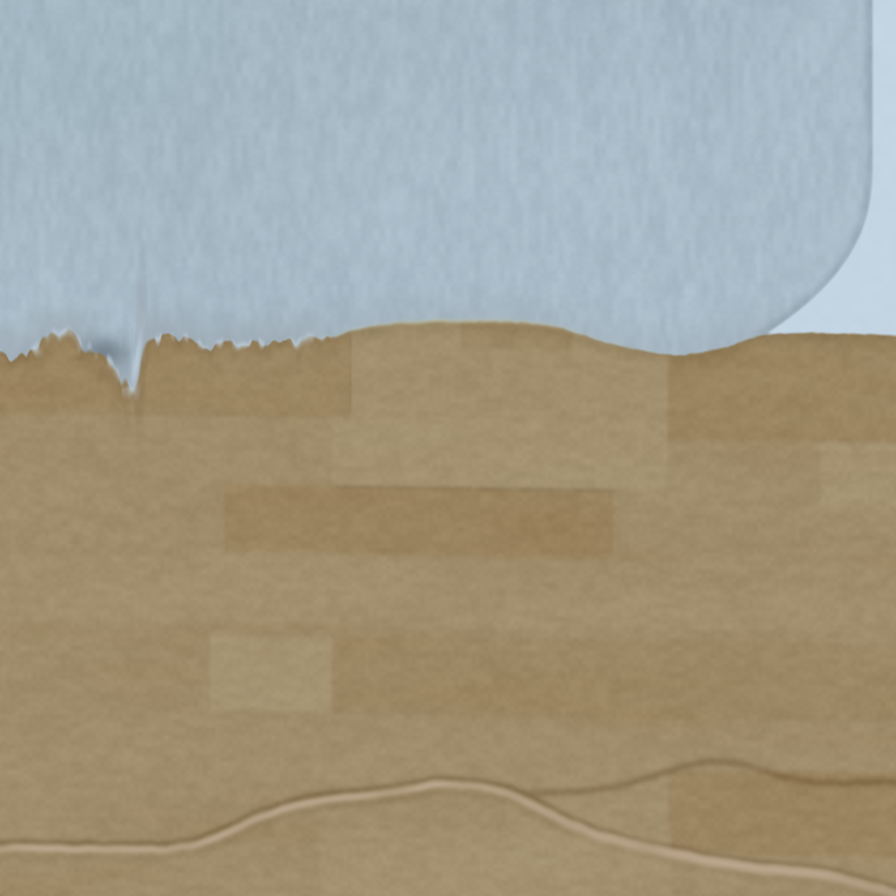
A WebGL 2 fragment shader for this texture:

```glsl
#version 300 es
precision highp float;
// A pale woven cloth with a torn hem lies over a wood floor; a loose thread crosses the boards.
// Hem and thread are Hermite curves through a few knots, boards are soft rectangles,
// and layered value noise gives the weave, the wood grain and the fraying.
uniform vec2 u_resolution;
out vec4 outColor;

const vec3 WOOD_LIGHT = vec3(0.655, 0.590, 0.460);
const vec3 WOOD_BASE = vec3(0.622, 0.546, 0.412);
const vec3 WOOD_WARM = vec3(0.585, 0.485, 0.335);
const vec3 CLOTH = vec3(0.660, 0.732, 0.780);
const vec3 CLOTH_COOL = vec3(0.625, 0.712, 0.755);
const vec3 CLOTH_SHADE = vec3(0.600, 0.640, 0.675);
const vec3 BACKING = vec3(0.765, 0.833, 0.890);
const vec3 THREAD = vec3(0.735, 0.655, 0.560);
const vec3 HEM_GLINT = vec3(0.730, 0.720, 0.600);
const float SOFTNESS = 0.0022;
const float FRAY = 0.016;
const float GRAIN = 0.030;
const float WEAVE = 0.035;

const int KNOTS = 17;
const vec2 HEM[KNOTS] = vec2[](
  vec2(0.0, 0.606), vec2(0.03, 0.608), vec2(0.065, 0.626), vec2(0.1, 0.605),
  vec2(0.135, 0.58), vec2(0.15, 0.562), vec2(0.165, 0.617), vec2(0.235, 0.616),
  vec2(0.35, 0.622), vec2(0.43, 0.638), vec2(0.52, 0.641), vec2(0.61, 0.637),
  vec2(0.68, 0.617), vec2(0.75, 0.604), vec2(0.81, 0.613), vec2(0.855, 0.627), vec2(1.0, 0.626));
const vec2 STRAND[KNOTS] = vec2[](
  vec2(0.0, 0.053), vec2(0.05, 0.053), vec2(0.1, 0.052), vec2(0.195, 0.053),
  vec2(0.24, 0.065), vec2(0.293, 0.089), vec2(0.35, 0.104), vec2(0.443, 0.117),
  vec2(0.495, 0.124), vec2(0.566, 0.115), vec2(0.612, 0.092), vec2(0.664, 0.069),
  vec2(0.73, 0.052), vec2(0.78, 0.042), vec2(0.833, 0.033), vec2(0.925, 0.023), vec2(1.0, 0.003));

// Boards as (left, bottom, right, top), with a tone: above zero light, below zero warm.
const int BOARDS = 12;
const vec4 BOARD[BOARDS] = vec4[](
  vec4(0.391, 0.535, 0.745, 0.7), vec4(0.37, 0.456, 0.745, 0.535), vec4(0.25, 0.38, 0.685, 0.456),
  vec4(0.234, 0.203, 0.37, 0.288), vec4(0.915, 0.44, 1.1, 0.512), vec4(0.745, 0.512, 1.1, 0.7),
  vec4(-0.1, 0.3, 1.1, 0.375), vec4(0.37, 0.2, 1.1, 0.29), vec4(0.513, 0.61, 0.64, 0.7),
  vec4(-0.1, 0.53, 0.391, 0.7), vec4(0.355, -0.1, 0.75, 0.075), vec4(0.745, 0.05, 1.1, 0.145));
const float TONE[BOARDS] = float[](0.3, 0.5, -0.5, 0.75, 0.5, -0.5, 0.3, -0.25, -0.6, -0.4, 0.35, -0.55);

float hash(vec2 p) {
  vec3 q = fract(p.xyx * 0.1031);
  q += dot(q, q.yzx + 33.33);
  return fract((q.x + q.y) * q.z);
}

// Value noise, centred on zero.
float noise(vec2 p) {
  vec2 i = floor(p), f = fract(p);
  f = f * f * (3.0 - 2.0 * f);
  float low = mix(hash(i), hash(i + vec2(1, 0)), f.x);
  float high = mix(hash(i + vec2(0, 1)), hash(i + vec2(1, 1)), f.x);
  return mix(low, high, f.y) - 0.5;
}

float slopeAt(vec2 k[KNOTS], int i) {
  vec2 d = k[min(i + 1, KNOTS - 1)] - k[max(i - 1, 0)];
  return d.y / d.x;
}

// Returns the height of the curve at x, and its slope.
vec2 curve(vec2 k[KNOTS], float x) {
  int i = 0;
  for (int j = 1; j < KNOTS - 1; j++) if (x >= k[j].x) i = j;
  vec2 a = k[i], d = k[i + 1] - a;
  float t = (x - a.x) / d.x, m0 = slopeAt(k, i) * d.x, m1 = slopeAt(k, i + 1) * d.x;
  float c2 = 3.0 * d.y - 2.0 * m0 - m1, c3 = m0 + m1 - 2.0 * d.y;
  return vec2(a.y + t * (m0 + t * (c2 + t * c3)), (m0 + t * (2.0 * c2 + 3.0 * t * c3)) / d.x);
}

float bell(float d, float width) { return exp(-d * d / (width * width)); }

vec3 woodFloor(vec2 p) {
  vec2 q = p + vec2(0.0, 0.014 * (p.x - 0.5));
  float tone = 0.35 * noise(q * vec2(3.0, 14.0)) + 0.3 * noise(q * vec2(7.0, 45.0));
  for (int i = 0; i < BOARDS; i++) {
    vec2 d = min(q - BOARD[i].xy, BOARD[i].zw - q);
    tone += TONE[i] * smoothstep(-0.003, 0.004, d.x) * smoothstep(-0.004, 0.006, d.y);
  }
  tone -= 0.35 * bell(q.x - 0.62, 0.08) * bell(q.y - 0.415, 0.028);
  vec3 c = mix(WOOD_BASE, tone > 0.0 ? WOOD_LIGHT : WOOD_WARM, min(abs(tone), 1.0));
  // Seams and fine grain.
  c -= 0.035 * bell(q.y - 0.455, 0.003) * smoothstep(0.36, 0.38, q.x) * smoothstep(0.7, 0.68, q.x);
  c -= 0.03 * bell(q.x - 0.391, 0.002) * smoothstep(0.53, 0.55, q.y);
  return c + GRAIN * (noise(p * vec2(70.0, 130.0)) + 0.7 * noise(p * 210.0));
}

vec3 addThread(vec3 c, vec2 p) {
  vec2 s = curve(STRAND, p.x);
  float d = (p.y - s.x - 0.002 * noise(p.xx * vec2(60.0, 0.0))) / sqrt(1.0 + s.y * s.y);
  float width = mix(0.0042, 0.0065, smoothstep(0.5, 0.75, p.x));
  c -= 0.09 * bell(d - 0.007, 0.004) + 0.03 * bell(d + 0.008, 0.005);
  c = mix(c, THREAD, bell(d, width) * (0.75 + 0.4 * noise(p.xx * vec2(25.0, 0.0))));
  // Darker crease branching off to the right.
  float crease = 0.115 + 0.035 * bell(p.x - 0.8, 0.09) + 0.012 * smoothstep(0.85, 1.0, p.x);
  return c - vec3(0.08, 0.085, 0.08) * bell(p.y - crease, 0.005) * smoothstep(0.56, 0.62, p.x);
}

vec3 cloth(vec2 p, float depth, float torn, float aa) {
  float cool = smoothstep(0.6, 1.0, p.y) * smoothstep(0.7, 0.0, p.x);
  vec3 c = mix(CLOTH, CLOTH_COOL, 0.6 * cool) + 0.02 * noise(p * 5.0);
  c += WEAVE * (noise(p * vec2(150.0, 65.0)) + 0.5 * noise(p * vec2(65.0, 12.0)) + 0.4 * noise(p * 230.0));
  c = mix(c, CLOTH_SHADE, 0.55 * smoothstep(0.045, 0.0, depth) * mix(0.35, 1.0, torn));
  c -= 0.16 * bell(p.x - 0.118, 0.028) * bell(p.y - 0.607, 0.016);
  // Rounded right side over the brighter backing.
  float t = clamp((0.82 - p.y) / 0.19, 0.0, 1.0);
  float side = (p.x - 0.974 + 0.115 * pow(t, 2.5)) / sqrt(1.0 + 2.2 * t * t * t);
  c -= 0.055 * bell(side + 0.003, 0.006);
  return mix(c, BACKING + 0.012 * noise(p * 90.0), smoothstep(-aa, aa, side));
}

void main() {
  vec2 p = gl_FragCoord.xy / u_resolution;
  float aa = max(SOFTNESS, 1.0 / u_resolution.y);
  vec2 hem = curve(HEM, p.x);
  float torn = smoothstep(0.4, 0.32, p.x);
  float fray = FRAY * (noise(p * vec2(75.0, 30.0)) + 0.7 * noise(p * vec2(170.0, 45.0)));
  float depth = (p.y - hem.x + fray * mix(0.1, 1.0, torn)) / sqrt(1.0 + hem.y * hem.y);

  vec3 color = addThread(woodFloor(p), p);
  color -= 0.05 * bell(depth, 0.012);
  color = mix(color, cloth(p, depth, torn, aa), smoothstep(-aa, aa, depth));
  // Pale fibres along the tear and a warm glint on the middle of the hem.
  float fibre = smoothstep(-0.1, 0.4, noise(p * vec2(130.0, 50.0)));
  color = mix(color, BACKING, 0.65 * torn * fibre * bell(depth, 0.005));
  color = mix(color, HEM_GLINT, 0.55 * bell(depth, 0.003) * bell(p.x - 0.52, 0.13));
  float strand = p.x - 0.153 - 0.15 * (p.y - 0.6);
  color = mix(color, BACKING, 0.75 * bell(strand, 0.004) * bell(p.y - 0.598, 0.028));
  outColor = vec4(color, 1.0);
}
```
